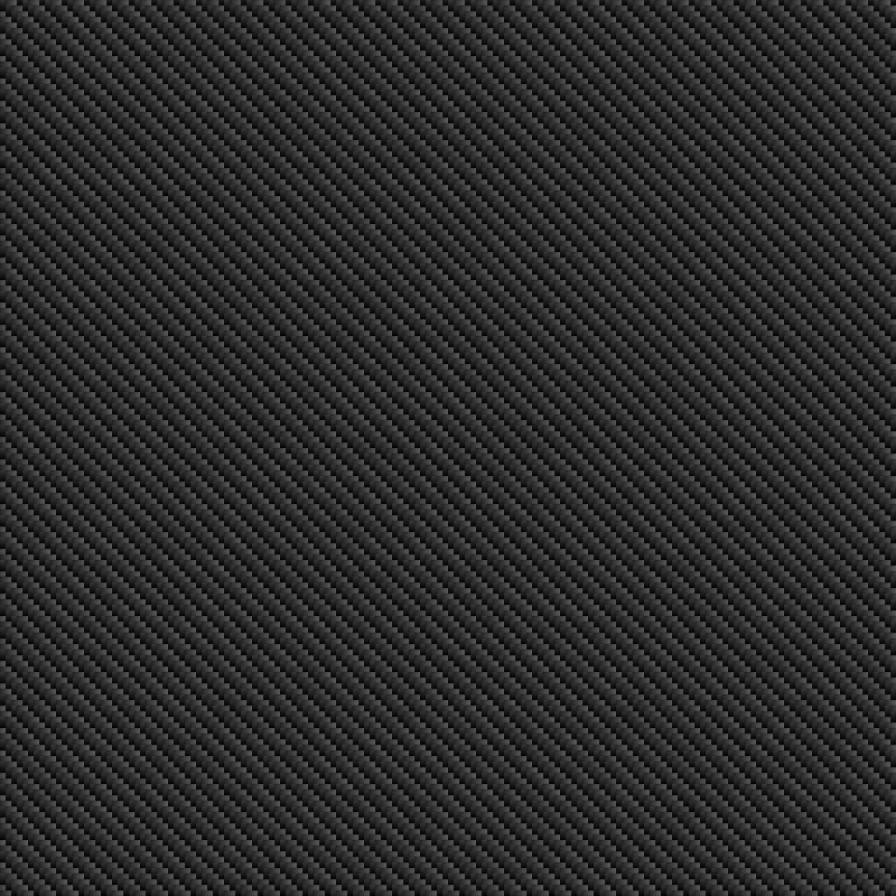
Give the GLSL for this texture, as a three.js fragment shader.

```glsl
varying vec2 vUv;

const vec2 REPEATS = vec2(40.0, 40.0);   // twill units across and down
const float UNIT = 4.0;                  // threads in one twill unit
const float SPAN = 2.0;                  // threads crossed by one float
const vec3 WEFT_DARK = vec3(0.140);
const vec3 WEFT_LIGHT = vec3(0.350);
const vec3 WARP_DARK = vec3(0.010);
const vec3 WARP_LIGHT = vec3(0.215);
const float EDGE_SHADE = 0.16;           // darkening at the thread sides
const float TONE_VARIATION = 0.07;       // difference between floats
const float SOFTNESS = 0.0013;           // edge filter width on the canvas
const int TAPS = 4;

float hash(vec2 p) {
  vec3 q = fract(vec3(p.xyx) * 0.1031);
  q += dot(q, q.yzx + 33.33);
  return fract((q.x + q.y) * q.z);
}

// Rounded shading across the width of a thread
float threadShade(float across) {
  float side = 2.0 * across - 1.0;
  return 1.0 - EDGE_SHADE * side * side;
}

vec3 weave(vec2 uv) {
  vec2 threads = REPEATS * UNIT;
  vec2 p = uv * threads;
  vec2 cell = floor(p);
  vec2 local = p - cell;
  float phase = mod(cell.x + cell.y, UNIT);
  vec2 start = cell;
  vec3 color;

  if (phase < SPAN) {
    // Horizontal weft float, lighter to the right
    float along = (phase + local.x) / SPAN;
    start.x -= phase;
    color = mix(WEFT_DARK, WEFT_LIGHT, along) * threadShade(local.y);
  } else {
    // Vertical warp float, lighter toward the top
    float along = (phase - SPAN + local.y) / SPAN;
    start.y -= phase - SPAN;
    color = mix(WARP_DARK, WARP_LIGHT, along) * threadShade(local.x);
  }

  // Wrapped float origin keeps the variation seamless
  float tone = hash(mod(start, threads)) - 0.5;
  return color * (1.0 + 2.0 * TONE_VARIATION * tone);
}

void main() {
  // Box filter for smooth edges
  vec3 color = vec3(0.0);
  for (int y = 0; y < TAPS; y++) {
    for (int x = 0; x < TAPS; x++) {
      vec2 offset = (vec2(float(x), float(y)) + 0.5) / float(TAPS) - 0.5;
      color += weave(vUv + offset * SOFTNESS);
    }
  }
  gl_FragColor = vec4(color / float(TAPS * TAPS), 1.0);
}
```
